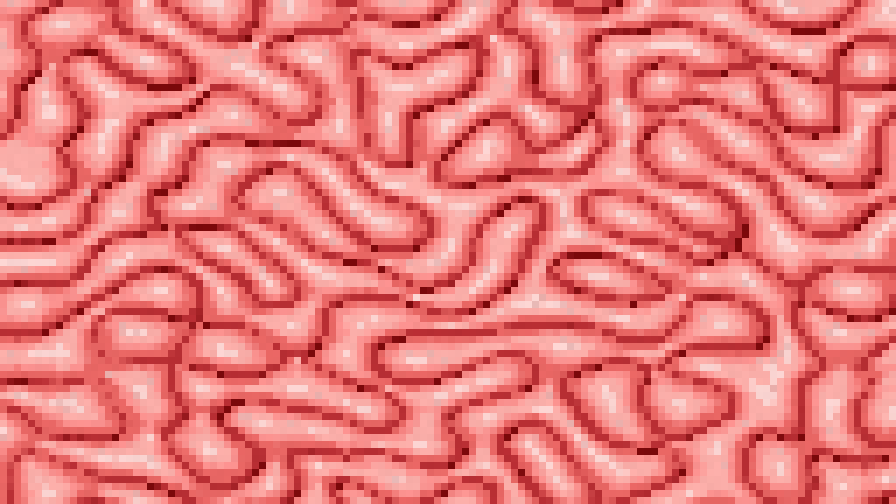
This texture is drawn by a Shadertoy shader. Its source:

```glsl
// Glossy pink folds, like packed worms, drawn in coarse square blocks.
// Layered sine waves form a height field whose zero lines are the creases;
// its slope is lit from the upper left and toned with a six-step palette.

const float ROWS = 72.0;                    // blocks per canvas height
const int WAVES = 28;
const vec2 FOLD_RATE = vec2(19.0, 29.0);    // mean slope: folds lie mostly flat
const vec3 LIGHT = vec3(-0.15, 0.245, 0.958);

const vec3 CREVICE = vec3(0.48, 0.03, 0.04);
const vec3 CREASE  = vec3(0.72, 0.18, 0.20);
const vec3 SHADE   = vec3(0.91, 0.40, 0.39);
const vec3 FLESH   = vec3(0.98, 0.57, 0.56);
const vec3 LIT     = vec3(0.98, 0.68, 0.66);
const vec3 GLOSS   = vec3(0.98, 0.83, 0.82);
const vec3 MUTED   = vec3(0.89, 0.69, 0.68);

float hash(vec2 p) {
    vec3 q = fract(p.xyx * vec3(0.1031, 0.1030, 0.0973));
    q += dot(q, q.yzx + 33.33);
    return fract((q.x + q.y) * q.z);
}

// Gentle bending that makes the folds meander
vec2 meander(vec2 p, float amount) {
    p += amount * sin(p.yx * vec2(9.0, 7.0) + vec2(0.7, 2.1));
    return p + 0.5 * amount * sin(p.yx * vec2(17.0, 15.0) + vec2(4.0, 1.3));
}

// Sum of waves in all directions: scaled slope in xy, height in z
vec3 waveField(vec2 p, vec2 rate) {
    vec3 sum = vec3(0.0);
    for (int i = 0; i < WAVES; i++) {
        float id = float(i);
        float angle = 3.14159 * (id + hash(vec2(id, 3.0))) / float(WAVES);
        float size = mix(0.65, 1.33, hash(vec2(id, 17.0)));
        vec2 k = 1.41421 * size * vec2(cos(angle), sin(angle));
        float phase = dot(k * rate, p) + 6.28318 * hash(vec2(id, 41.0));
        sum += vec3(-k * sin(phase), cos(phase));
    }
    return sum * sqrt(2.0 / float(WAVES));
}

// Surface normal of the folded sheet, with creases where the height is zero
vec3 foldNormal(vec3 field) {
    vec3 n = normalize(field + vec3(0.0, 0.0, 1e-5));
    n *= n.z < 0.0 ? -1.0 : 1.0;
    return vec3(-n.xy, n.z);
}

float softStep(float edge, float softness, float x) {
    return smoothstep(edge - softness, edge + softness, x);
}

// Six tones from deep crevice to wet highlight
vec3 fleshTone(float tone) {
    vec3 c = mix(CREVICE, CREASE, softStep(-0.17, 0.04, tone));
    c = mix(c, SHADE, softStep(0.12, 0.05, tone));
    c = mix(c, FLESH, softStep(0.46, 0.06, tone));
    c = mix(c, LIT, softStep(0.70, 0.06, tone));
    return mix(c, GLOSS, softStep(0.945, 0.025, tone));
}

void mainImage(out vec4 fragColor, in vec2 fragCoord) {
    // Snap to the centre of a square block
    vec2 cell = floor(fragCoord / iResolution.y * ROWS);
    vec2 p = (cell + 0.5) / ROWS;

    // Light the folds
    vec3 normal = foldNormal(waveField(meander(p, 0.022), FOLD_RATE));
    float tone = dot(normal, LIGHT);

    // Deepen some creases and let others fade
    float depth = sin(p.x * 13.0 + 2.0 * sin(p.y * 8.0)) * sin(p.y * 15.0 + p.x * 4.0);
    tone += 0.14 * depth * (1.0 - normal.z) * (1.0 - normal.z);

    // Uneven grain from block to block
    float grain = hash(cell + 7.0);
    tone += 0.07 * (grain - 0.5);
    vec3 color = fleshTone(tone);
    float speck = step(0.96, hash(cell + 131.0)) * smoothstep(0.6, 0.75, tone);
    color = mix(color, MUTED, 0.7 * speck);
    color *= 1.0 + 0.03 * (hash(cell + 59.0) - 0.5);

    fragColor = vec4(color, 1.0);
}
```
